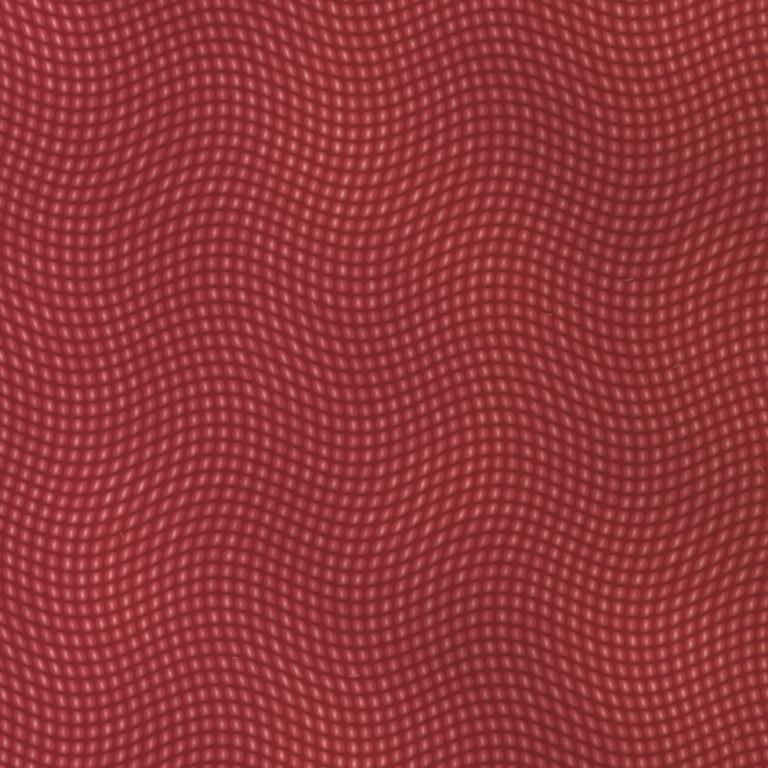
Reproduce this texture procedurally as a WebGL 2 fragment shader.

```glsl
#version 300 es
precision highp float;
// Red embossed sheet: a fine grid of glossy beads bent into gentle waves.

uniform vec2 u_resolution;
out vec4 outColor;

const float TAU = 6.2831853;
const vec2 BEADS = vec2(53.0, 50.0);         // repeats across and up
const vec2 WAVE_AMPLITUDE = vec2(0.017, 0.026);
const vec2 WAVE_PERIOD = vec2(0.417, 0.363); // along y, along x
const vec2 WAVE_START = vec2(0.785, 0.104);
const float SWAY_TILT = 0.1;                 // sway sinks toward the right

const vec3 GROOVE = vec3(0.50, 0.15, 0.16);
const vec3 BODY = vec3(0.595, 0.21, 0.225);
const vec3 SHEEN = vec3(0.67, 0.32, 0.32);
const vec3 GLINT = vec3(0.86, 0.56, 0.54);
const vec3 LINT = vec3(0.72, 0.45, 0.40);

vec2 hash2(vec2 p) {
    vec3 q = fract(p.xyx * vec3(0.1031, 0.1030, 0.0973));
    q += dot(q, q.yzx + 33.33);
    return fract((q.xx + q.yz) * q.zy);
}

float gradientDot(vec2 cell, vec2 offset, vec2 local) {
    float angle = TAU * hash2(cell + offset).x;
    return dot(vec2(cos(angle), sin(angle)), local - offset);
}

float gradientNoise(vec2 p) {
    vec2 cell = floor(p);
    vec2 f = fract(p);
    vec2 w = f * f * f * (f * (f * 6.0 - 15.0) + 10.0);
    float low = mix(gradientDot(cell, vec2(0, 0), f), gradientDot(cell, vec2(1, 0), f), w.x);
    float high = mix(gradientDot(cell, vec2(0, 1), f), gradientDot(cell, vec2(1, 1), f), w.x);
    return mix(low, high, w.y);
}

// Columns sway with height, rows roll with width.
vec2 waveWarp(vec2 p) {
    vec2 along = vec2(p.y + SWAY_TILT * p.x, p.x);
    vec2 phase = TAU * (along - WAVE_START) / WAVE_PERIOD;
    return p + WAVE_AMPLITUDE * vec2(-sin(phase.x), cos(phase.y));
}

float softSpot(vec2 p, vec2 radius) {
    vec2 q = p / radius;
    return exp(-dot(q, q));
}

float segmentDistance(vec2 p, vec2 a, vec2 b) {
    vec2 ab = b - a;
    float t = clamp(dot(p - a, ab) / dot(ab, ab), 0.0, 1.0);
    return length(p - a - ab * t);
}

// One bead: grooves around a dome, with a slim highlight near its top.
vec3 beadColor(vec2 q, vec2 variation, float gloss) {
    vec2 ridge = 0.5 + 0.5 * cos(TAU * (q - vec2(0.0, 0.06)));
    float dome = smoothstep(0.0, 0.45, ridge.x * ridge.y + 0.14 * (ridge.x + ridge.y));
    vec3 color = mix(GROOVE, BODY, dome);
    color *= 1.0 - 0.13 * softSpot(q - vec2(0.08, -0.36), vec2(0.26, 0.14));
    vec2 center = vec2(0.0, 0.06) + 0.08 * (variation - 0.5);
    float strength = gloss * mix(0.55, 1.15, variation.x);
    color = mix(color, SHEEN, 0.5 * strength * softSpot(q - center, vec2(0.24, 0.32)));
    return mix(color, GLINT, 0.75 * strength * softSpot(q - center, vec2(0.13, 0.24)));
}

// A few short pale fibres scattered over the surface.
float lintMask(vec2 p, float softness) {
    float mask = 0.0;
    for (int i = 0; i < 14; i++) {
        vec2 start = hash2(vec2(float(i) + 2.0, 17.0));
        vec2 shape = hash2(vec2(float(i) + 5.0, 41.0));
        float angle = TAU * shape.x;
        vec2 end = start + mix(0.004, 0.012, shape.y) * vec2(cos(angle), sin(angle));
        float d = segmentDistance(p, start, end);
        mask = max(mask, 1.0 - smoothstep(0.0003, 0.0008 + softness, d));
    }
    return mask;
}

void main() {
    vec2 p = gl_FragCoord.xy / u_resolution;
    float pixel = 1.0 / min(u_resolution.x, u_resolution.y);

    // Repeating beads with slightly wobbly placement.
    vec2 wobble = 0.0015 * vec2(gradientNoise(p * 17.0), gradientNoise(p * 17.0 + 31.0));
    vec2 grid = waveWarp(p + wobble) * BEADS;
    vec2 variation = hash2(floor(grid) + 70.0);
    float patchTone = gradientNoise(p * 3.5 + 8.0);
    float gloss = 0.9 + 0.35 * patchTone + 0.15 * (0.5 - p.x);
    vec3 color = beadColor(fract(grid) - 0.5, variation, gloss);

    // Uneven light: cooler at the left, warmer and duller at the right.
    color *= mix(vec3(1.035, 1.01, 1.06), vec3(0.975, 1.01, 0.96), p.x);
    color *= 1.0 + 0.11 * patchTone + 0.05 * gradientNoise(p * 90.0);

    color = mix(color, LINT, 0.45 * lintMask(p, pixel));
    outColor = vec4(color, 1.0);
}
```
